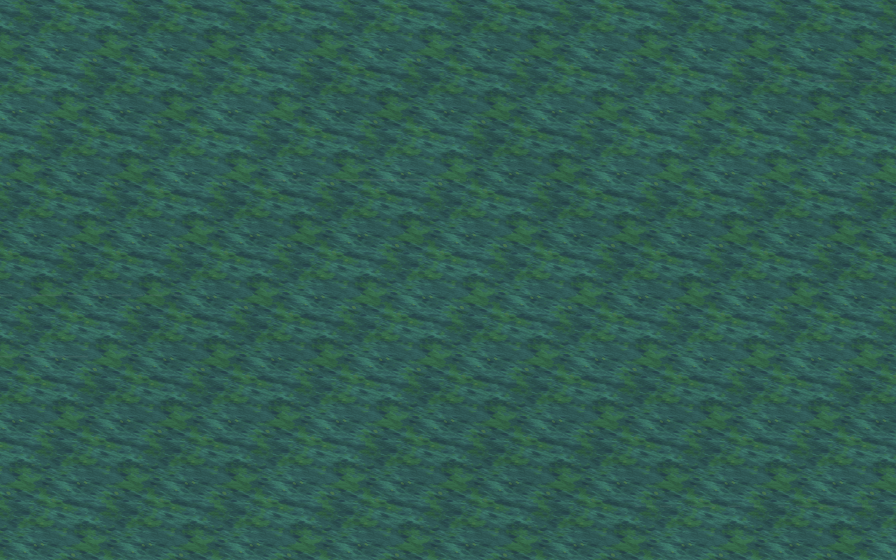
Reproduce this pattern procedurally as a Shadertoy shader.

```glsl
// Staggered repeat of mottled green and teal ground with dark flecks and sparse pale scratches.
#define COLUMNS 8.3
#define ROWS 9.05
#define ROW_SHIFT 0.6
#define DARK_FLECKS 56
#define BRIGHT_SPECKS 10
#define SCRATCHES 7
#define BLOCK_VARIATION 0.04
#define BASE_COLOR vec3(0.180, 0.335, 0.325)
#define GREEN_COLOR vec3(0.208, 0.412, 0.278)
#define TEAL_COLOR vec3(0.228, 0.450, 0.392)
#define FLECK_COLOR vec3(0.13, 0.22, 0.275)
#define SPECK_COLOR vec3(0.36, 0.53, 0.28)

float hash(vec2 p) {
    vec3 q = fract(vec3(p.xyx) * 0.1031);
    q += dot(q, q.yzx + 33.33);
    return fract((q.x + q.y) * q.z);
}

// Random value of a cell, repeated over the staggered tiles.
float cellValue(vec2 cell, vec2 cells, float seed) {
    float row = floor((cell.y + 0.5) / cells.y);
    cell.x += row * floor(ROW_SHIFT * cells.x + 0.5);
    return hash(mod(cell + 0.5, cells) + seed);
}

float tiledNoise(vec2 p, vec2 cells, float seed) {
    vec2 i = floor(p);
    vec2 f = fract(p);
    f = f * f * (3.0 - 2.0 * f);
    vec2 e = vec2(1.0, 0.0);
    return mix(mix(cellValue(i, cells, seed), cellValue(i + e.xy, cells, seed), f.x),
               mix(cellValue(i + e.yx, cells, seed), cellValue(i + e.xx, cells, seed), f.x), f.y);
}

// Fractal noise; cells.x is a multiple of five to suit the shift, lean is whole.
float mottling(vec2 grid, vec2 cells, float lean, float seed) {
    grid.x += lean * grid.y;
    float sum = 0.0;
    float total = 0.0;
    float weight = 1.0;
    for (int octave = 0; octave < 4; octave++) {
        sum += weight * tiledNoise(grid * cells, cells, seed);
        total += weight;
        cells *= 2.0;
        weight *= 0.78;
        seed += 17.0;
    }
    return sum / total;
}

// Coverage of short dashes scattered in each tile, sized in canvas heights.
float scatteredMarks(vec2 grid, vec2 tileSize, int count, vec2 size, float seed, float pixel) {
    float cover = 0.0;
    for (int n = 0; n < count; n++) {
        float id = float(n) * 3.0 + seed;
        vec2 d = grid - vec2(hash(vec2(id, 1.7)), hash(vec2(id, 8.3)));
        float row = floor(d.y + 0.5);
        d.x = fract(d.x + row * ROW_SHIFT + 0.5) - 0.5;
        d.y -= row;
        d *= tileSize;
        d.y += d.x * (0.6 * hash(vec2(id, 4.1)) - 0.15);
        vec2 radius = size * mix(0.6, 1.3, hash(vec2(id, 6.9)));
        float dist = (length(d / radius) - 1.0) * radius.y;
        float mark = 1.0 - smoothstep(-0.5 * pixel, 0.5 * pixel, dist);
        cover = max(cover, mark * mix(0.35, 1.0, hash(vec2(id, 2.2))));
    }
    return cover;
}

// Thin broken horizontal lines, few across the whole canvas.
float scratches(vec2 p, float pixel) {
    float cover = 0.0;
    for (int n = 0; n < SCRATCHES; n++) {
        float id = float(n) * 5.0 + 71.0;
        vec2 start = vec2(1.6 * hash(vec2(id, 3.3)) - 0.1, hash(vec2(id, 9.1)));
        float span = mix(0.08, 0.5, hash(vec2(id, 5.7)));
        float along = step(start.x, p.x) * step(p.x, start.x + span);
        float line = 1.0 - smoothstep(0.0, pixel, abs(p.y - start.y) - 0.0006);
        float broken = step(0.45, hash(vec2(floor(p.x * 90.0), id)));
        cover = max(cover, along * line * broken);
    }
    return cover;
}

void mainImage(out vec4 fragColor, in vec2 fragCoord) {
    // Canvas and tile coordinates
    float pixel = 1.0 / iResolution.y;
    vec2 p = fragCoord * pixel;
    vec2 tileSize = vec2(iResolution.x * pixel / COLUMNS, 1.0 / ROWS);
    vec2 grid = p / tileSize;

    // Mottled ground, with small ragged patches
    float green = mottling(grid, vec2(5.0, 5.0), 0.0, 11.0);
    float teal = mottling(grid, vec2(5.0, 6.0), 1.0, 83.0);
    float shade = mottling(grid, vec2(10.0, 9.0), 1.0, 147.0);
    vec3 color = BASE_COLOR;
    color = mix(color, TEAL_COLOR, 0.8 * smoothstep(0.44, 0.66, teal));
    color = mix(color, GREEN_COLOR, 0.85 * smoothstep(0.47, 0.61, green));
    color *= 1.0 + 0.6 * (shade - 0.5);

    // Dark dashes and yellow-green specks
    float dark = scatteredMarks(grid, tileSize, DARK_FLECKS, vec2(0.006, 0.0022), 31.0, pixel);
    float bright = scatteredMarks(grid, tileSize, BRIGHT_SPECKS, vec2(0.0034, 0.0024), 307.0, pixel);
    color = mix(color, FLECK_COLOR, 0.6 * dark);
    color = mix(color, SPECK_COLOR, 0.55 * bright);

    // Slight tone steps between tiles
    vec2 block = floor(vec2(grid.x + ROW_SHIFT * floor(grid.y), grid.y));
    color *= 1.0 + BLOCK_VARIATION * (hash(block + 59.0) - 0.5);

    // Pale scratches
    color = mix(color, vec3(0.38, 0.48, 0.46), 0.25 * scratches(p, pixel));

    fragColor = vec4(color, 1.0);
}
```
